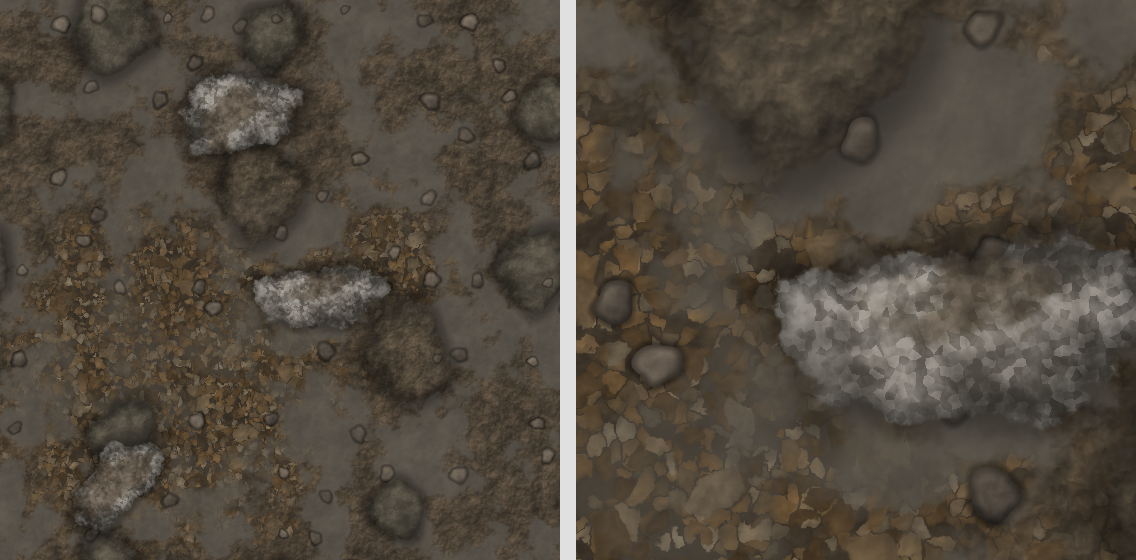
Left, the full canvas; right, a detail of the centre.
Reproduce this texture procedurally as a Shadertoy shader.

```glsl
// Wet stony ground: grey silt, crumbly brown soil, ochre gravel, pebbles and rocks.

const vec3 SILT         = vec3(0.345, 0.322, 0.288);
const vec3 SOIL_DARK    = vec3(0.195, 0.170, 0.135);
const vec3 SOIL_LIGHT   = vec3(0.350, 0.297, 0.235);
const vec3 GRAVEL_GAP   = vec3(0.170, 0.140, 0.105);
const vec3 CHIP_OCHRE   = vec3(0.390, 0.295, 0.180);
const vec3 CHIP_PALE    = vec3(0.480, 0.430, 0.350);
const vec3 ROCK_DARK    = vec3(0.215, 0.205, 0.170);
const vec3 ROCK_LIGHT   = vec3(0.365, 0.345, 0.295);
const vec3 GRANITE_DARK = vec3(0.290, 0.275, 0.250);
const vec3 GRANITE_PALE = vec3(0.590, 0.570, 0.540);
const vec3 PEBBLE       = vec3(0.390, 0.350, 0.305);
const vec2 LIGHT        = vec2(-0.5, 0.86);
const vec2 GRAVEL_AT    = vec2(0.31, 0.33);
const float PEBBLE_GRID = 15.0;
const float PEBBLE_SHARE = 0.27;
const mat2 TURN = mat2(0.8, 0.6, -0.6, 0.8);

vec3 hash3(vec2 p) {
    vec3 q = fract(p.xyx * vec3(0.1031, 0.1030, 0.0973));
    q += dot(q, q.yxz + 33.33);
    return fract((q.xxy + q.yzz) * q.zyx);
}

// Layered, warped sines; roughly -0.6 to 0.6
float waves(vec2 p) {
    float sum = 0.0, amp = 0.5;
    for (int i = 0; i < 6; i++) {
        p = TURN * p * 1.9 + 1.7;
        vec2 w = p + 1.2 * sin(p.yx * 0.7 + 2.0 * sum);
        sum += amp * sin(w.x) * cos(w.y);
        amp *= 0.58;
    }
    return sum;
}

// Cellular noise: nearest distance, gap to the next cell, random id
vec3 cells(vec2 p) {
    vec2 base = floor(p);
    float near = 9.0, next = 9.0, id = 0.0;
    for (int y = -1; y <= 1; y++)
    for (int x = -1; x <= 1; x++) {
        vec2 c = base + vec2(x, y);
        vec3 h = hash3(c);
        float d = length(c + h.xy - p);
        if (d < near) { next = near; near = d; id = h.z; }
        else next = min(next, d);
    }
    return vec3(near, next - near, id);
}

// Crumb height of the soil
float crumbs(vec2 p) {
    float sum = 1.0, amp = 0.45, scale = 34.0;
    for (int i = 0; i < 3; i++) {
        sum -= amp * cells(p * scale).x;
        p = TURN * p + 3.1;
        scale *= 2.1;
        amp *= 0.65;
    }
    return sum;
}

// Depth inside a lumpy outline: 1 at the centre, 0 at the rim
float stoneDepth(vec2 d, vec2 size, float angle, float seed) {
    float c = cos(angle), s = sin(angle);
    vec2 q = mat2(c, -s, s, c) * d / size;
    float a = atan(q.y, q.x);
    float r = pow(dot(pow(abs(q) + 1e-4, vec2(2.5)), vec2(1.0)), 0.4);
    return 1.0 - r * (1.0 + 0.10 * sin(2.0 * a + seed) + 0.08 * sin(3.0 * a + 2.3 * seed)
                          + 0.04 * sin(5.0 * a + 4.1 * seed));
}

// Lays a domed stone over the ground with a soft contact shadow
vec3 layStone(vec3 ground, float depth, vec3 face) {
    ground *= 1.0 - 0.38 * smoothstep(-0.35, 0.0, depth);
    float dome = mix(0.62, 1.06, smoothstep(0.0, 0.45, depth));
    return mix(ground, face * dome, smoothstep(-0.02, 0.06, depth));
}

vec2 wrap(vec2 d) { return d - floor(d + 0.5); }

void mainImage(out vec4 fragColor, in vec2 fragCoord) {
    vec2 uv = fragCoord / iResolution.xy;
    float broad = waves(uv * 9.0);
    float mid = waves(uv * 24.0 + 5.0);
    float fine = waves(uv * 70.0 + 9.0);
    vec2 bent = uv + 0.006 * vec2(mid, fine);

    // Silt and soil
    float height = crumbs(bent);
    float relief = height - crumbs(bent + 0.003 * LIGHT);
    float soilMask = smoothstep(-0.16, 0.16, broad + 0.35 * mid + 0.12 * fine + 0.04);
    vec3 silt = SILT * (1.0 + 0.10 * mid + 0.05 * fine + 0.15 * relief);
    float soilTone = 0.5 + 0.55 * mid + 0.35 * fine + 0.8 * (height - 0.55);
    vec3 soil = mix(SOIL_DARK, SOIL_LIGHT, clamp(soilTone, 0.0, 1.0)) * (1.0 + 1.3 * relief);
    vec3 color = mix(silt, soil, 0.88 * soilMask);

    // Gravel: three sizes, the largest on top
    float spread = min(length(uv - GRAVEL_AT), length(uv - vec2(0.68, 0.53)) + 0.20);
    float gravelMask = 1.0 - smoothstep(0.17, 0.36, spread - 0.14 * broad - 0.12 * mid);
    vec3 gravel = mix(color, GRAVEL_GAP, 0.65);
    vec2 p = bent;
    for (int i = 0; i < 3; i++) {
        float size = float(i);
        vec3 chip = cells(p * (108.0 - 34.0 * size));
        float tint = fract(chip.z * 37.0);
        vec3 face = mix(CHIP_OCHRE, CHIP_PALE, tint * tint) * (0.62 + 0.5 * fract(chip.z * 91.0));
        face *= 1.08 - 0.3 * chip.x + 0.5 * relief + 0.15 * fine;
        float present = step(0.28 + 0.27 * size, chip.z);
        gravel = mix(gravel, face, present * smoothstep(0.04, 0.17, chip.y));
        p = TURN * p + 2.7;
    }
    color = mix(color, gravel, 0.85 * gravelMask);

    // Dark boulders, some of them caked with soil
    for (int i = 0; i < 8; i++) {
        float n = float(i);
        vec3 h = hash3(vec2(n, 4.0));
        vec2 d = wrap(uv - fract(vec2(0.20, 0.95) + n * vec2(0.7549, 0.5698)));
        float depth = stoneDepth(d, mix(0.052, 0.084, h.x) * vec2(1.0, 0.85 + 0.25 * h.y), h.z * 3.0, n);
        depth += 0.10 * mid + 0.05 * fine;
        float vein = 1.0 - smoothstep(0.0, 0.035, abs(mid + 0.2 * broad));
        vec3 face = mix(ROCK_DARK, ROCK_LIGHT, clamp(0.42 + 0.6 * mid + 0.45 * fine, 0.0, 1.0));
        face = face * (1.0 + 0.35 * relief + dot(d, LIGHT) * 2.0) + 0.05 * vein;
        float caked = i % 3 == 0 && i > 0 ? 0.8 : 0.15;
        color = layStone(color, depth, mix(face, soil, caked));
    }

    // Pebbles
    vec2 grid = uv * PEBBLE_GRID;
    for (int k = 0; k < 9; k++) {
        vec2 c = floor(grid) + vec2(k % 3 - 1, k / 3 - 1);
        vec3 h = hash3(c + 17.0), g = hash3(c + 71.0);
        if (h.z > PEBBLE_SHARE) continue;
        vec2 d = grid - c - 0.2 - 0.6 * h.xy;
        float depth = stoneDepth(d, mix(0.12, 0.24, g.x) * vec2(1.0, 0.72 + 0.25 * g.y), g.z * 6.0, g.x * 9.0);
        vec3 face = PEBBLE * (0.68 + 0.45 * g.z + 1.1 * dot(d, LIGHT) + 0.2 * fine);
        color = layStone(color, depth, face);
    }

    // Pale speckled granite with brown stains
    vec3 grain = cells(uv * 185.0);
    for (int i = 0; i < 3; i++) {
        float n = float(i), twist = n * (n - 1.0);
        vec2 d = wrap(uv - vec2(0.43 + 0.14 * n - 0.25 * twist, 0.80 - 0.33 * n));
        float depth = stoneDepth(d, vec2(0.108, 0.061) * (1.0 - 0.08 * n), 0.5 * twist, 2.0 + 1.9 * n);
        depth += 0.22 * mid + 0.06 * fine;
        float speck = clamp(0.15 + 0.75 * grain.z + 0.6 * mid + 0.3 * fine, 0.0, 1.0);
        vec3 face = mix(GRANITE_DARK, GRANITE_PALE, speck) * (1.0 + 1.2 * dot(d, LIGHT));
        float stain = smoothstep(0.0, 0.4, broad + 0.6 * depth - 0.5 * mid - 0.2);
        color = layStone(color, depth, mix(face, SOIL_LIGHT * (0.9 + 0.3 * fine), 0.65 * stain));
    }

    // Thin silt film settling over everything low
    color = mix(color, silt, 0.22 * (1.0 - soilMask) + 0.04);
    fragColor = vec4(clamp(color, 0.0, 1.0), 1.0);
}
```
